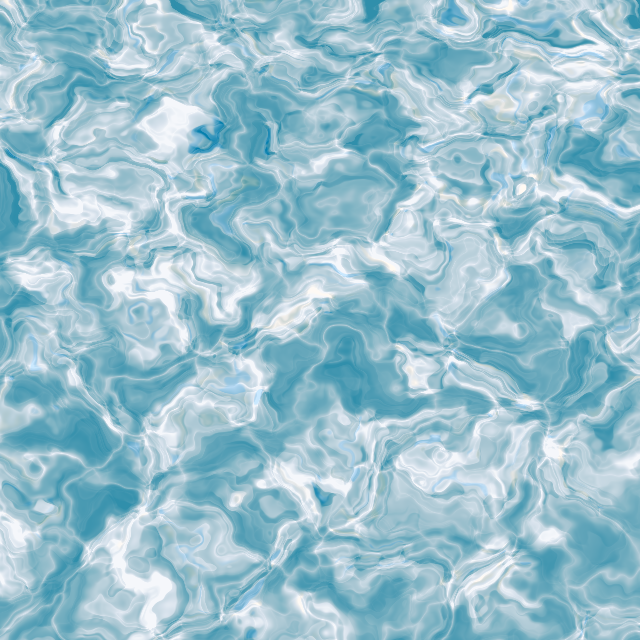
Give the GLSL for this texture, as a Shadertoy shader.

```glsl
vec2 hash22(vec2 p) {
    vec3 a = fract(p.xyx * vec3(.1031, .1030, .0973));
    a += dot(a, a.yzx + 33.33);
    return fract((a.xx + a.yz) * a.zy);
}

float corner(vec2 cell, vec2 f, vec2 o) {
    return dot(hash22(cell + o) * 2. - 1., f - o);
}

// Gradient noise, roughly -0.6 to 0.6
float noise(vec2 p) {
    vec2 i = floor(p), f = p - i;
    vec2 u = f * f * f * (f * (f * 6. - 15.) + 10.);
    return mix(mix(corner(i, f, vec2(0, 0)), corner(i, f, vec2(1, 0)), u.x),
               mix(corner(i, f, vec2(0, 1)), corner(i, f, vec2(1, 1)), u.x), u.y);
}

vec2 swirl(vec2 p) {
    return vec2(noise(p + 17.3), noise(p + 61.7));
}

// Gap between the two nearest cell centres: zero on the cell borders
float borderGap(vec2 p) {
    vec2 i = floor(p), f = p - i;
    float nearest = 9., second = 9.;
    for (int y = -1; y <= 1; y++)
    for (int x = -1; x <= 1; x++) {
        vec2 o = vec2(x, y);
        float d = length(o + hash22(i + o + 40.) - f);
        second = min(second, max(nearest, d));
        nearest = min(nearest, d);
    }
    return second - nearest;
}

// Contour bands, soft on one side and crisp on the other
float foldBands(vec2 p) {
    float s = fract(noise(p) * 5.);
    return s * s * smoothstep(1., .85, s);
}

vec3 waterRamp(float tone) {
    vec3 stops[7] = vec3[7](
        vec3(.19, .56, .67), vec3(.36, .635, .72), vec3(.51, .71, .77),
        vec3(.64, .765, .815), vec3(.75, .83, .87), vec3(.85, .89, .93),
        vec3(.96, .97, .985));
    vec3 color = stops[0];
    for (int i = 1; i < 7; i++)
        color = mix(color, stops[i], clamp(tone - float(i - 1), 0., 1.));
    return color;
}

void mainImage(out vec4 fragColor, in vec2 fragCoord) {
    vec2 uv = fragCoord / iResolution.y;
    vec2 p = 9. * vec2(uv.x, uv.y * (1. + .2 * uv.y)) + 5.;

    // Refraction bends everything beneath the surface
    vec2 q = p + 1.3 * swirl(p * .7) + .6 * swirl(p * 1.8);
    q += .16 * swirl(p * 5.);

    // Pale reflections over clear pools
    float veilField = noise(q * .75 + 9.) + .6 * noise(q * 1.8 + 31.);
    float veil = smoothstep(-.16, .12, veilField);
    float busy = .25 + .75 * smoothstep(-.25, .1, veilField + .3 * (uv.y - .5));

    // Bright caustic net, broad in some places and thin in others
    float sharpness = 9. + 10. * noise(p * .8 + 50.);
    float net = exp(-sharpness * borderGap(q * .95));
    float fineNet = exp(-10. * borderGap(q * 1.9 + swirl(q * 1.3) + 23.));

    // Thin drifting filaments
    float filaments = 0.;
    vec2 r = q;
    for (int i = 0; i < 3; i++) {
        r = mat2(.8, .6, -.6, .8) * r * 1.3 + .8 * swirl(r) + 13.;
        filaments += exp(-17. * abs(noise(r))) * .55;
    }

    // Crisp-edged glassy shards, some lighter and some darker
    vec2 g = q * 1.5 + 1.1 * swirl(q * 1.2 + 3.);
    float light = smoothstep(.06, .13, noise(g + 44.));
    float dark = smoothstep(.12, .19, noise(g * 1.5 + 91.));
    float streaks = noise(mat2(.9, -.4, .9, 1.8) * g * 1.9 + 2. * swirl(g * .6));

    float ripples = foldBands(q * vec2(1.1, 1.4) + .5 * swirl(q * 1.6) + 70.);

    float tone = .5 + 1.6 * veil + 2.4 * net;
    tone += busy * (.9 * fineNet + 1.2 * filaments + 1.5 * ripples);
    tone += busy * (1.1 * light - 1.5 * dark + 2. * streaks);
    tone += .9 * noise(q * 1.1 + 83.) + 1.2 * noise(q * 4.2 + 5.) * busy;
    vec3 color = waterRamp(tone);

    // Small cream and blue dispersion along the broken reflections
    float fringe = noise(g * 2.2 + 97.) * busy;
    color += vec3(.05, .01, -.04) * smoothstep(.2, .42, fringe);
    color += vec3(-.17, -.06, .01) * smoothstep(.22, .4, -fringe);

    fragColor = vec4(clamp(color, 0., 1.), 1.);
}
```
